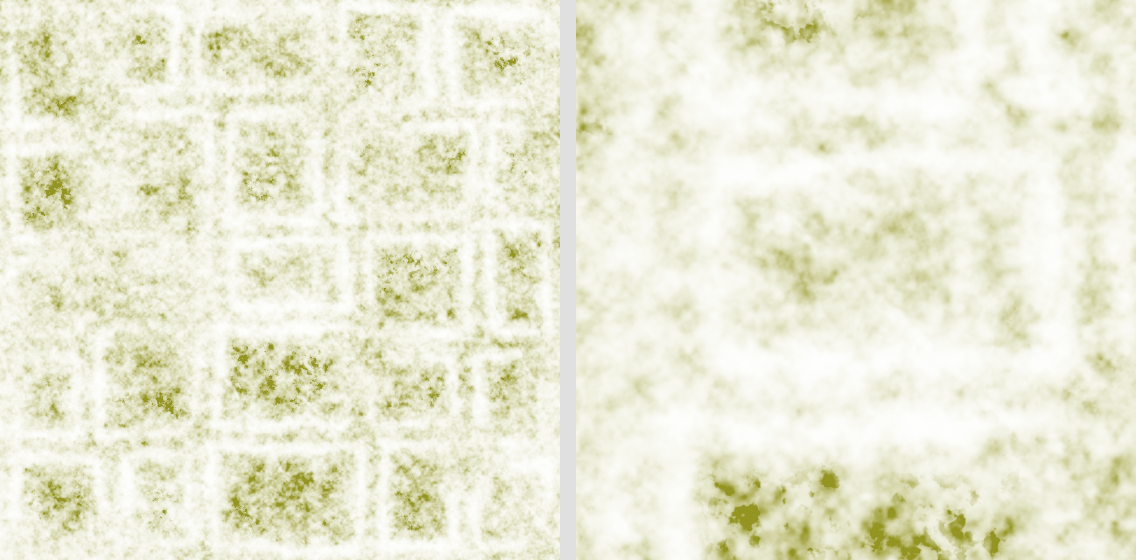
Left, the full canvas; right, a detail of the centre.
Write a Shadertoy shader that draws this texture.

```glsl
// Weathered paving: irregular stones in faded olive, each ringed by a white ridge.
// Jittered crossings form a gap-free tiling of rectangles; stain density is built
// in log space from stone profile, layered noise, speck clusters and scratches.
#define STONES 5.0
#define JITTER 0.32
#define CORNER 0.03
#define RIDGE_INSET 0.021
#define RIDGE_WIDTH 0.010
#define RIDGE_FADE 1.4
#define BASE_DENSITY -2.68
#define BLOTCH 2.1
#define GRAIN 2.8
#define DUST 0.9
#define SPECKS 0.85
#define SCRATCHES 18

const vec3 INK = vec3(1.0, 1.0, 2.06);

float hash(vec2 p) {
    return fract(sin(dot(p, vec2(127.1, 311.7))) * 43758.5453);
}

float noise(vec2 p) {
    vec2 i = floor(p), f = fract(p);
    f = f * f * (3.0 - 2.0 * f);
    return mix(mix(hash(i), hash(i + vec2(1, 0)), f.x),
               mix(hash(i + vec2(0, 1)), hash(i + vec2(1, 1)), f.x), f.y);
}

float fbm(vec2 p) {
    float sum = 0.0, total = 0.0, weight = 1.0;
    for (int k = 0; k < 4; k++) {
        sum += weight * noise(p);
        total += weight;
        weight *= 0.6;
        p = mat2(1.6, 1.2, -1.2, 1.6) * p + 17.3;
    }
    return sum / total;
}

// Lattice corner, shifted at random except along the canvas border
vec2 crossing(vec2 v) {
    float shift = (hash(v + 3.7) * 2.0 - 1.0) * JITTER;
    return v + shift * step(0.5, v) * step(v, vec2(STONES - 0.5));
}

// x: distance inward from the edge of the enclosing stone, y: its random tone
vec2 stoneAt(vec2 uv) {
    vec2 p = uv * STONES, result = vec2(0.0, 0.5);
    for (int y = -1; y <= 1; y++)
    for (int x = -1; x <= 1; x++) {
        vec2 id = floor(p) + vec2(x, y);
        vec2 a = crossing(id), b = crossing(id + vec2(1, 0));
        vec2 c = crossing(id + vec2(0, 1)), e = crossing(id + 1.0);
        bool even = mod(id.x + id.y, 2.0) < 0.5;
        vec2 lo = even ? vec2(c.x, a.y) : vec2(a.x, b.y);
        vec2 hi = even ? vec2(b.x, e.y) : vec2(e.x, c.y);
        if (all(greaterThanEqual(p, lo)) && all(lessThan(p, hi))) {
            vec2 q = (abs(p - 0.5 * (lo + hi)) - 0.5 * (hi - lo)) / STONES + CORNER;
            float d = length(max(q, 0.0)) + min(max(q.x, q.y), 0.0) - CORNER;
            result = vec2(-d, hash(id + 41.0));
        }
    }
    return result;
}

// Thin diagonal marks: mostly pale, some dark
float scratches(vec2 uv) {
    float sum = 0.0;
    for (int k = 0; k < SCRATCHES; k++) {
        float n = float(k);
        vec2 start = vec2(hash(vec2(n, 1.3)), hash(vec2(n, 5.9)));
        bool dark = hash(vec2(n, 8.1)) > 0.75;
        float angle = (dark ? 1.0 : -0.9) + 0.7 * (hash(vec2(n, 2.7)) - 0.5);
        float reach = mix(0.06, 0.24, hash(vec2(n, 4.4)));
        vec2 dir = vec2(cos(angle), sin(angle)), q = uv - start;
        float t = clamp(dot(q, dir), 0.0, reach);
        float mark = 1.0 - smoothstep(0.001, 0.005, length(q - dir * t));
        sum += mark * (dark ? 0.6 : -0.7);
    }
    return sum;
}

void mainImage(out vec4 fragColor, in vec2 fragCoord) {
    vec2 uv = fragCoord / iResolution.y;

    // Uneven, hand-cut outlines
    vec2 wobble = vec2(noise(uv * 11.0), noise(uv * 11.0 + 50.0)) - 0.5;
    vec2 rough = vec2(fbm(uv * 60.0 + 9.0), fbm(uv * 60.0 + 80.0)) - 0.5;
    vec2 warped = uv + 0.02 * wobble + 0.016 * rough;

    // Stone profile: faint joint, white ridge, stained centre
    vec2 stone = stoneAt(warped);
    float body = smoothstep(0.024, 0.07, stone.x);
    float offRidge = (stone.x - RIDGE_INSET) / RIDGE_WIDTH;
    float ridge = exp(-offRidge * offRidge) * smoothstep(0.15, 0.55, noise(uv * 6.0 + 23.0));
    float density = BASE_DENSITY - RIDGE_FADE * ridge
                  + body * (0.56 + 0.4 * (stone.y - 0.5));

    // Blotches, grain, fine dust and clustered specks
    density += BLOTCH * (fbm(uv * 9.0 + 4.0) - 0.5);
    density += GRAIN * (fbm(uv * 62.0) - 0.5);
    density += DUST * (noise(uv * 130.0 + 7.0) - 0.5 + 0.7 * (noise(uv.yx * 240.0) - 0.5));
    float cluster = smoothstep(0.46, 0.66, fbm(uv * 11.0 + 61.0));
    float speck = smoothstep(0.53, 0.67, fbm(uv * 105.0 + 33.0));
    density += SPECKS * cluster * speck * (0.4 + 0.6 * body);

    // Scratches, broken up by the grain
    density += scratches(uv + 0.012 * wobble + 0.01 * rough)
             * smoothstep(0.3, 0.6, noise(uv * 60.0 + 12.0));

    float stain = min(exp(density), 0.42);
    fragColor = vec4(1.0 - stain * INK, 1.0);
}
```
